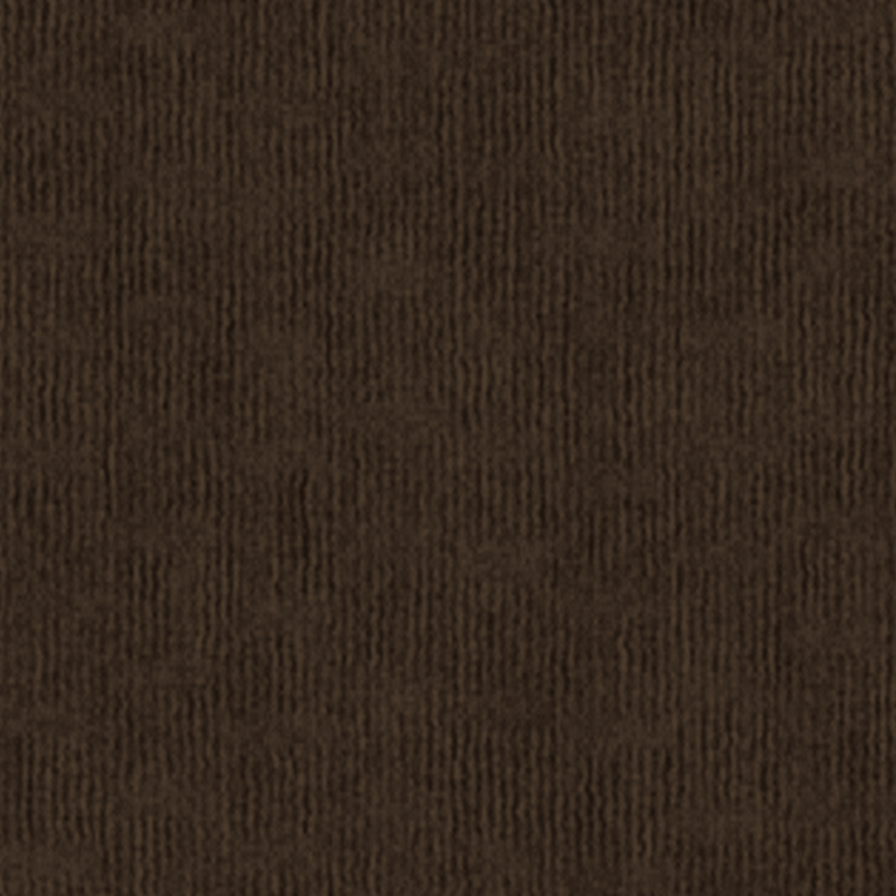
This texture is drawn by a three.js fragment shader. Its source:

```glsl
// Dark brown ribbed carpet: fine vertical ribs, broken by staggered flat bands.
// A wobbling cosine makes the ribs, jittered cells flatten them into bands,
// and layered value noise adds the fibre grain and uneven wear.

varying vec2 vUv;

const vec3 MID_BROWN = vec3(0.203, 0.153, 0.112);
const vec3 TONE_STEP = vec3(0.046, 0.040, 0.031); // colour change per unit of tone

const float RIBS = 72.0;            // ribs across the canvas
const float RIB_DEPTH = 0.98;
const float RIB_WOBBLE = 0.34;      // sideways wander, in rib widths
const vec2 WEAR_SCALE = vec2(0.9, 11.0); // per rib across, per canvas up
const vec2 BLOCKS = vec2(8.0, 7.0); // columns and rows of flat bands
const float BAND_JITTER = 0.4;
const float BAND_CORE = 0.06;       // half heights, in block heights
const float BAND_FADE = 0.21;
const float BAND_LIFT = 0.28;
const vec2 GRAIN_SCALE = vec2(185.0, 150.0);
const float GRAIN_DEPTH = 0.85;
const float FINE_GRAIN_DEPTH = 0.40;
const float MOTTLE_DEPTH = 0.22;
const float TONE_BIAS = 0.08;

float hash(vec2 p) {
  vec3 q = fract(vec3(p.xyx) * 0.1031);
  q += dot(q, q.yzx + 33.33);
  return fract((q.x + q.y) * q.z);
}

// Smooth value noise from 0 to 1
float noise(vec2 p) {
  vec2 cell = floor(p);
  vec2 f = fract(p);
  f = f * f * (3.0 - 2.0 * f);
  float low = mix(hash(cell), hash(cell + vec2(1.0, 0.0)), f.x);
  float high = mix(hash(cell + vec2(0.0, 1.0)), hash(cell + vec2(1.0, 1.0)), f.x);
  return mix(low, high, f.y);
}

float signedNoise(vec2 p) {
  return 2.0 * noise(p) - 1.0;
}

// Flat band inside each block; every column has its own vertical offset
float flatBand(vec2 uv) {
  vec2 p = uv * BLOCKS;
  p.x += 0.15 * signedNoise(uv * 30.0);
  float column = floor(p.x);
  p.y += 3.0 * hash(vec2(column, 71.0));
  vec2 cell = vec2(column, floor(p.y));
  float centre = 0.5 + BAND_JITTER * (hash(cell + 19.0) - 0.5);
  float fromCentre = abs(fract(p.y) - centre);
  float across = fract(p.x);
  float sides = smoothstep(0.0, 0.12, across) * smoothstep(0.0, 0.12, 1.0 - across);
  float strength = mix(0.55, 1.0, hash(cell + 43.0));
  return strength * sides * (1.0 - smoothstep(BAND_CORE, BAND_FADE, fromCentre));
}

// Rib height from -1 in the grooves to 1 on the ridges, with uneven wear
float ribs(vec2 uv) {
  float x = uv.x * RIBS;
  float wander = signedNoise(vec2(x * 0.6, uv.y * 75.0));
  float drift = signedNoise(vec2(x * 0.25, uv.y * 9.0) + 57.0);
  float phase = x + RIB_WOBBLE * (0.5 * wander + 0.5 * drift);
  float wear = noise(vec2(x, uv.y) * WEAR_SCALE + 101.0);
  return cos(6.28318 * phase) * mix(0.35, 1.35, wear);
}

void main() {
  float band = flatBand(vUv);

  // Ribs fade out and lighten a little within the bands
  float tone = TONE_BIAS + RIB_DEPTH * ribs(vUv) * (1.0 - 0.85 * band);
  tone += BAND_LIFT * band;

  // Fibre grain at two sizes, then broad mottling of whole patches and ribs
  tone += GRAIN_DEPTH * signedNoise(vUv * GRAIN_SCALE);
  tone += FINE_GRAIN_DEPTH * signedNoise(vUv * GRAIN_SCALE * 1.7 + 13.0);
  tone += MOTTLE_DEPTH * signedNoise(vUv * 9.0 + 7.0);
  tone += MOTTLE_DEPTH * signedNoise(vec2(vUv.x * RIBS, vUv.y * 7.0) + 29.0);

  // Keep the deepest grooves and brightest fibres within the yarn colours
  tone = clamp(tone, -2.0, 1.9);
  gl_FragColor = vec4(MID_BROWN + TONE_STEP * tone, 1.0);
}
```
